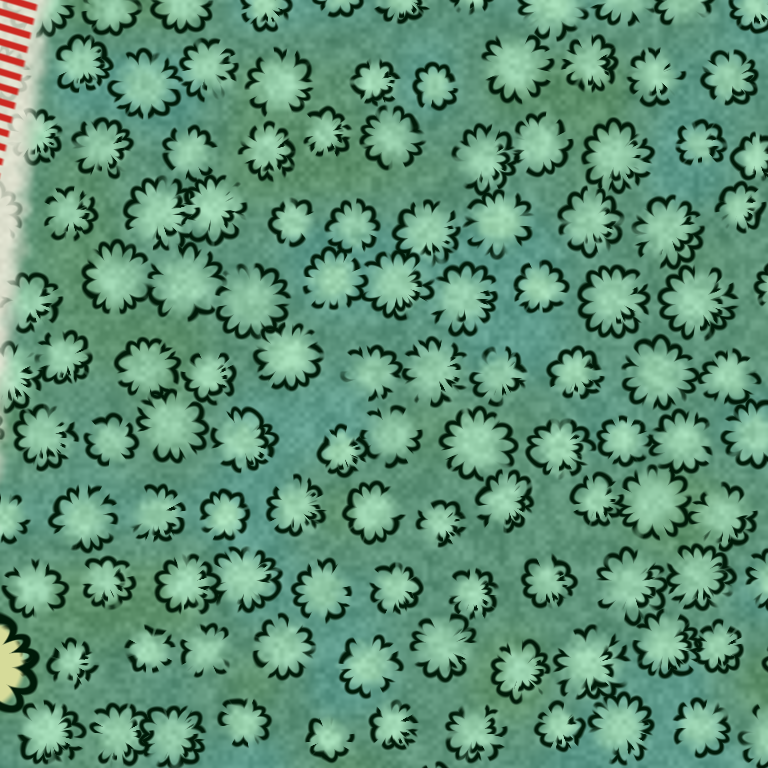
Give the GLSL for this pattern, as a WebGL 1 fragment shader.

```glsl
precision highp float;
// Hand-inked woodland on a tinted map: pale crowns with broken, scalloped outlines.
// Crowns sit on a jittered, staggered grid; noise breaks the ink and mottles the wash.
// A bare paper margin with red hatching and one bold outline lie along the left side.
uniform vec2 u_resolution;

const float GRID = 10.5;         // crowns across the canvas
const float JITTER = 0.36;       // spread of centres, in cells
const float RADIUS_MIN = 0.28;   // crown radii, in cells
const float RADIUS_MAX = 0.46;
const float LOBE_DENSITY = 30.0; // lobes per unit of radius
const float LOBE_DEPTH = 0.23;   // depth of lobes, relative to radius
const float INK_CORE = 0.0010;   // fully inked half width, in canvas units
const float INK_EDGE = 0.0049;   // where the ink has faded out
const float HATCH_PERIOD = 0.0195;

const vec3 WASH = vec3(0.365, 0.575, 0.475);
const vec3 WASH_BLUE = vec3(0.36, 0.61, 0.56);
const vec3 WASH_MOSS = vec3(0.37, 0.57, 0.41);
const vec3 CROWN = vec3(0.60, 0.82, 0.68);
const vec3 INK = vec3(0.0, 0.10, 0.03);
const vec3 PAPER = vec3(0.87, 0.88, 0.81);
const vec3 CLEARING = vec3(0.84, 0.86, 0.60);
const vec3 RED = vec3(0.80, 0.16, 0.13);

float hash(vec2 p) {
  return fract(sin(dot(p, vec2(127.1, 311.7))) * 43758.5453);
}

float noise(vec2 p) {
  vec2 i = floor(p), f = fract(p);
  f = f * f * (3.0 - 2.0 * f);
  return mix(mix(hash(i), hash(i + vec2(1.0, 0.0)), f.x),
             mix(hash(i + vec2(0.0, 1.0)), hash(i + vec2(1.0, 1.0)), f.x), f.y);
}

// Approximate distance to a scalloped ring of uneven lobes
float scallop(vec2 q, float radius, float lobes, vec2 seed) {
  float r = max(length(q), 1e-4);
  vec2 dir = q / r;
  float phase = 0.5 * lobes * atan(q.y, q.x + 1e-5) + 2.5 * noise(dir * 1.5 + seed);
  float size = radius * (0.88 + 0.24 * noise(dir * 1.1 + seed + 5.0));
  float rim = size * (1.0 - 0.6 * LOBE_DEPTH + LOBE_DEPTH * abs(sin(phase)));
  float slope = 0.5 * lobes * LOBE_DEPTH * size * cos(phase) / max(r, 0.7 * radius);
  return abs(r - rim) / sqrt(1.0 + slope * slope);
}

float stroke(float d) {
  return 1.0 - smoothstep(INK_CORE, INK_EDGE, d);
}

// Returns crown brightness in x and ink coverage in y
vec2 woodland(vec2 p) {
  float glow = 0.0, ink = 0.0;
  for (int j = -1; j <= 1; j++) {
    float row = floor(p.y) + float(j);
    float shift = 0.5 * mod(row, 2.0);
    for (int i = -1; i <= 1; i++) {
      vec2 cell = vec2(floor(p.x - shift) + float(i), row);
      vec2 offset = vec2(hash(cell + 3.1), hash(cell + 8.7)) - 0.5;
      vec2 q = p - cell - vec2(0.5 + shift, 0.5) - JITTER * offset;
      vec2 seed = 17.0 * cell + 40.0;
      float radius = mix(RADIUS_MIN, RADIUS_MAX, hash(cell + 21.3));
      float lobes = floor(LOBE_DENSITY * radius);
      float r = length(q);
      vec2 dir = q / max(r, 1e-4);

      float ragged = r + 0.10 * (noise(q * 9.0 + seed) - 0.5);
      float light = 1.0 - smoothstep(0.25 * radius, 1.2 * radius, ragged);
      glow = max(glow, light * (0.85 + 0.25 * hash(cell + 33.0)));

      // Outer outline, broken into dashes
      float dashes = smoothstep(0.29, 0.42, noise(dir * 3.3 + seed + 9.0));
      ink = max(ink, dashes * stroke(scallop(q, radius, lobes, seed) / GRID));

      // Short shading marks inside the lower right of some crowns
      float shaded = step(0.45, hash(cell + 55.0)) * smoothstep(0.1, 0.4, dot(dir, vec2(0.85, -0.5)));
      float marks = shaded * smoothstep(0.42, 0.54, noise(dir * 5.0 + seed + 2.0));
      ink = max(ink, marks * stroke(scallop(q, 0.68 * radius, lobes, seed + 6.0) / GRID));
    }
  }
  return vec2(glow, ink);
}

void main() {
  vec2 uv = gl_FragCoord.xy / min(u_resolution.x, u_resolution.y);
  float grain = noise(uv * 150.0) - 0.5;
  float mottle = noise(uv * 55.0 + 30.0) - 0.5;

  // Mottled wash and crowns
  float tint = noise(uv * 9.0 + 12.0);
  vec3 color = mix(WASH, WASH_BLUE, 0.8 * smoothstep(0.5, 0.9, tint));
  color = mix(color, WASH_MOSS, 0.8 * smoothstep(0.5, 0.1, tint) * step(tint, 0.5));
  vec2 wood = woodland(uv * GRID);
  color = mix(color, CROWN, wood.x);
  color += 0.10 * grain + 0.08 * mottle;

  // Bare paper margin, narrowing downwards
  float margin = 0.11 * (uv.y - 0.45) + 0.012 * mottle;
  float bare = 1.0 - smoothstep(margin - 0.018, margin + 0.018, uv.x);
  color = mix(color, PAPER + 0.06 * grain, bare);
  color = mix(color, INK, wood.y * (1.0 - 0.85 * bare));

  // Red hatching at the top of the margin
  float hatchEnd = 0.05 - 0.22 * (1.0 - uv.y);
  float bar = abs(fract((uv.y + 0.3 * uv.x) / HATCH_PERIOD) - 0.5);
  float hatch = (1.0 - smoothstep(0.14, 0.32, bar)) * (1.0 - smoothstep(-0.003, 0.003, uv.x - hatchEnd));
  color = mix(color, RED, hatch);

  // Clearing with a bold scalloped outline
  vec2 q = uv - vec2(-0.03, 0.135);
  color = mix(color, CLEARING, 1.0 - smoothstep(0.055, 0.066, length(q)));
  color = mix(color, INK, 1.0 - smoothstep(0.003, 0.007, scallop(q, 0.066, 13.0, vec2(4.0))));

  gl_FragColor = vec4(clamp(color, 0.0, 1.0), 1.0);
}
```
